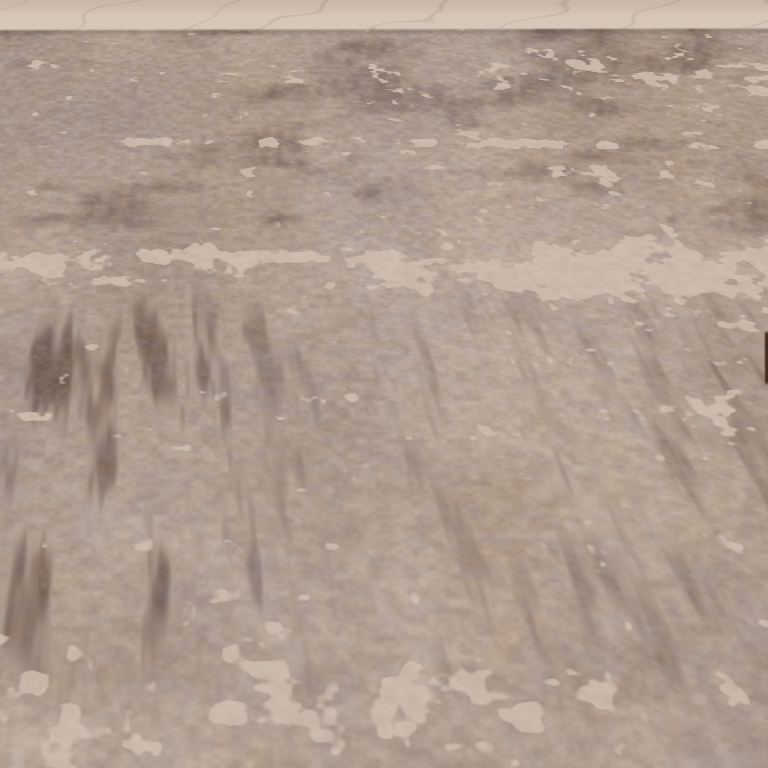
Reproduce this texture procedurally as a three.js fragment shader.

```glsl
// Worn taupe rug seen in perspective, with frayed pale bands and a light floor strip behind it.
varying vec2 vUv;

float hash(vec2 p) {
  vec3 q = fract(vec3(p.xyx) * 0.1031);
  q += dot(q, q.yzx + 33.33);
  return fract((q.x + q.y) * q.z);
}

float noise(vec2 p) {
  vec2 cell = floor(p);
  vec2 f = fract(p);
  f = f * f * (3.0 - 2.0 * f);
  return mix(mix(hash(cell), hash(cell + vec2(1.0, 0.0)), f.x),
             mix(hash(cell + vec2(0.0, 1.0)), hash(cell + 1.0), f.x), f.y);
}

float fbm(vec2 p) {
  float sum = 0.0;
  float weight = 0.52;
  for (int i = 0; i < 3; i++) {
    sum += weight * noise(p);
    p = p * 2.03 + 17.3;
    weight *= 0.6;
  }
  return sum / 1.02;
}

// Soft horizontal band around a height.
float band(float y, float centre, float width) {
  float d = (y - centre) / width;
  return exp(-d * d);
}

// How strongly the pale pile shows through at each place.
float wearBias(vec2 uv) {
  float right = smoothstep(0.35, 0.9, uv.x);
  float y = uv.y + 0.016 * (noise(vec2(uv.x * 5.0, 3.0)) - 0.5);
  float wear = 0.38 * band(y, 0.662 - 0.012 * right, 0.013 + 0.042 * right);
  wear += 0.15 * band(y, 0.635, 0.025);
  wear += 0.25 * band(y, 0.085, 0.075);
  wear += 0.28 * band(y, 0.812, 0.007);
  wear += (0.07 + 0.17 * right) * (band(y, 0.9, 0.03) + band(y, 0.772, 0.018));
  wear += 0.14 * smoothstep(0.7, 0.9, uv.x) * band(y, 0.45, 0.05);
  return wear;
}

vec3 rugColor(vec2 uv) {
  // Ground plane: rows crowd together and columns converge toward the back.
  float depth = 1.7 - uv.y;
  vec2 ground = vec2((uv.x - 0.2) / depth, 1.0 / depth) + 4.0;

  // Woven grain and broad clouds.
  float grain = fbm(ground * vec2(95.0, 190.0));
  float cloud = fbm(uv * vec2(5.0, 6.0) + 8.0);
  float tone = 0.75 + 0.5 * (grain - 0.5) + 0.42 * (cloud - 0.5);

  // Dark streaks running away from the viewer, heavier on the left.
  float front = smoothstep(0.05, 0.2, uv.y) * (1.0 - smoothstep(0.56, 0.64, uv.y));
  float streak = smoothstep(0.5, 0.78, fbm(ground * vec2(42.0, 13.0)) + 0.14 * (grain - 0.5));
  float heavy = mix(0.95, 0.45, smoothstep(0.22, 0.4, uv.x));
  tone -= 0.75 * streak * front * heavy;

  // Smoky blotches lying across the far end, combed into short ticks.
  float back = smoothstep(0.66, 0.72, uv.y);
  float smoke = smoothstep(0.5, 0.75, fbm(uv * vec2(8.0, 24.0) + 31.0));
  float ticks = noise(uv * vec2(110.0, 55.0));
  tone -= back * (0.05 + smoke * (0.2 + 0.35 * ticks));

  vec3 color = mix(vec3(0.50, 0.42, 0.385), vec3(0.76, 0.69, 0.635), tone);

  // Drift between greyish and sandy yarn.
  float sandy = 0.6 * fbm(uv * 6.0 + 51.0) + 0.4 * noise(ground * vec2(75.0, 140.0) + 9.0) - 0.5;
  color += sandy * vec3(0.045, 0.0, -0.075);

  // Ragged patches of pale pile.
  float weave = fbm(ground * vec2(30.0, 62.0) + 5.0);
  float pale = smoothstep(0.77, 0.85, weave + wearBias(uv));
  vec3 paleColor = vec3(0.80, 0.735, 0.68) + 0.06 * (grain - 0.5);
  return mix(color, paleColor, 0.92 * pale);
}

vec3 floorColor(vec2 uv) {
  float vein = abs(fract(uv.x * 7.0 - uv.y * 16.0 + 0.7 * noise(uv * vec2(12.0, 60.0))) - 0.5);
  vec3 color = mix(vec3(0.84, 0.78, 0.72), vec3(0.79, 0.72, 0.66), smoothstep(0.975, 1.0, uv.y));
  return color - 0.06 * (1.0 - smoothstep(0.0, 0.04, vein));
}

void main() {
  vec2 uv = vUv;
  float edge = 0.961 + 0.002 * uv.x;

  // Rug with a thin shadow where it meets the floor.
  vec3 rug = rugColor(uv) * (1.0 - 0.12 * band(uv.y, edge - 0.003, 0.004));
  vec3 color = mix(rug, floorColor(uv), smoothstep(edge - 0.002, edge + 0.002, uv.y));

  // Sliver of a dark wooden leg at the right border.
  float leg = smoothstep(0.994, 0.998, uv.x) * (1.0 - smoothstep(0.03, 0.037, abs(uv.y - 0.534)));
  color = mix(color, vec3(0.27, 0.17, 0.12), leg);

  gl_FragColor = vec4(color, 1.0);
}
```
